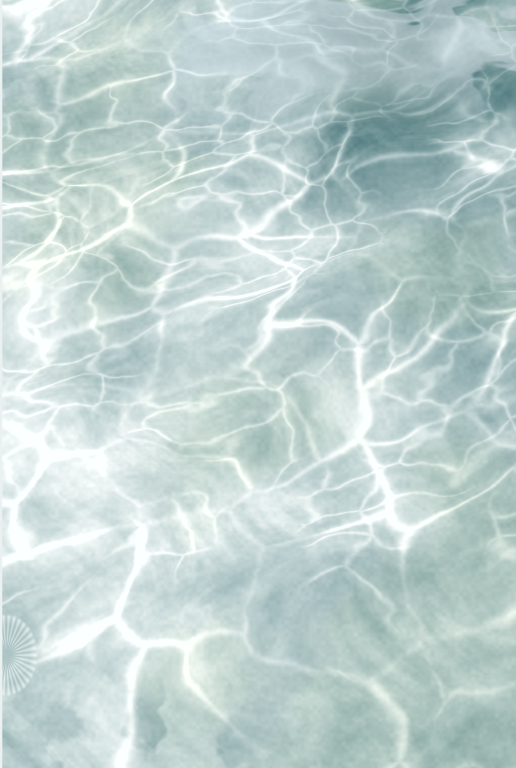
This texture is drawn by a Shadertoy shader. Its source:

```glsl
// Sunlit shallow water: pale teal ripples under a net of bright caustic lines.

const vec3 DEEP_TEAL = vec3(0.39, 0.54, 0.555);
const vec3 PALE_FOAM = vec3(0.93, 0.965, 0.96);
const vec3 SKY_SHEEN = vec3(0.74, 0.81, 0.83);
const vec3 GREEN_TINT = vec3(0.008, 0.010, -0.018);
const float BASE_TONE = 0.60;
const float CELL_DENSITY = 4.8;   // caustic cells per canvas height, at the bottom
const float FORESHORTEN = 1.15;   // how fast cells shrink toward the top
const float LINE_WIDTH = 0.024;
const float LINE_GAIN = 0.36;
const float GLOW_GAIN = 0.15;
const float WEB_GAIN = 0.20;
const float FIBRE_GAIN = 0.24;
const float MOTTLE_GAIN = 0.20;
const float GRAIN_GAIN = 0.08;

float hash(vec2 p) {
    vec3 q = fract(p.xyx * vec3(0.1031, 0.1030, 0.0973));
    q += dot(q, q.yzx + 33.33);
    return fract((q.x + q.y) * q.z);
}

vec2 hash2(vec2 p) {
    return vec2(hash(p), hash(p + 57.3));
}

float noise(vec2 p) {
    vec2 i = floor(p), f = fract(p);
    f = f * f * f * (f * (f * 6.0 - 15.0) + 10.0);
    return mix(mix(hash(i), hash(i + vec2(1, 0)), f.x),
               mix(hash(i + vec2(0, 1)), hash(i + vec2(1, 1)), f.x), f.y);
}

float fbm(vec2 p) {
    float sum = 0.0, amp = 0.53;
    for (int i = 0; i < 4; i++) {
        sum += amp * noise(p);
        p = mat2(0.8, 0.6, -0.6, 0.8) * p * 2.03 + 17.7;
        amp *= 0.5;
    }
    return sum;
}

vec2 warp(vec2 p) {
    return vec2(noise(p) + 0.3 * noise(p * 2.1), noise(p + 41.7) + 0.3 * noise(p * 2.1 + 12.0)) - 0.65;
}

// Distance to the nearest border between scattered cells
float cellBorder(vec2 p) {
    vec2 cell = floor(p), f = fract(p), nearest = vec2(0.0);
    float best = 9.0, border = 9.0;
    for (int y = -1; y <= 1; y++)
    for (int x = -1; x <= 1; x++) {
        vec2 g = vec2(x, y);
        vec2 r = g + 0.1 + 0.8 * hash2(cell + g) - f;
        if (dot(r, r) < best) { best = dot(r, r); nearest = r; }
    }
    for (int y = -2; y <= 2; y++)
    for (int x = -2; x <= 2; x++) {
        vec2 g = vec2(x, y);
        vec2 r = g + 0.1 + 0.8 * hash2(cell + g) - f;
        vec2 d = r - nearest;
        if (dot(d, d) > 1e-4) border = min(border, dot(0.5 * (r + nearest), normalize(d)));
    }
    return border;
}

float blob(vec2 p, vec2 centre, vec2 size) {
    vec2 d = (p - centre) / size;
    return exp(-dot(d, d));
}

void mainImage(out vec4 fragColor, in vec2 fragCoord) {
    vec2 uv = fragCoord / iResolution.y;
    vec2 frame = fragCoord / iResolution.xy;

    // Water surface seen at a slant
    vec2 water = vec2((uv.x - 0.34) * (1.0 + 0.8 * uv.y),
                      uv.y + FORESHORTEN * uv.y * uv.y) * CELL_DENSITY;
    water.y -= 0.3 * water.x;
    vec2 bend = warp(water * 0.9);
    vec2 flow = water + 0.65 * bend + 0.10 * warp(water * 3.0 + 9.0);

    // Broad light and shade
    float tone = BASE_TONE + 0.75 * (fbm(flow * 0.9 + 5.0) - 0.5);
    tone += 0.25 * blob(frame, vec2(0.0, 0.40), vec2(0.40, 0.15));
    tone += 0.14 * blob(frame, vec2(0.45, 0.60), vec2(0.22, 0.07));
    tone += 0.12 * blob(frame, vec2(0.2, 0.18), vec2(0.25, 0.14));
    float shade = blob(frame, vec2(0.92, 0.90), vec2(0.44, 0.17));
    tone -= shade * (0.38 + 1.1 * (fbm(flow * 0.8 + 30.0) - 0.45));
    float weed = blob(frame, vec2(0.27, 0.03), vec2(0.25, 0.07));
    tone -= 0.32 * weed * smoothstep(0.4, 0.55, fbm(uv * 16.0));

    // Caustic net, brightness varying along its lines
    float border = cellBorder(flow);
    float power = smoothstep(0.25, 0.75, noise(water * 1.1 + 3.0));
    float width = LINE_WIDTH * (0.7 + 1.1 * noise(water * 1.7 + 70.0)) * (1.0 + 0.5 * uv.y);
    float line = exp(-border * border / (width * width));
    float lit = (0.25 + 0.75 * power) * (1.0 - 0.5 * shade);
    tone += lit * (LINE_GAIN * line + GLOW_GAIN * exp(-border / 0.10));

    // Finer, fainter net
    float fine = cellBorder(water * 1.8 + 1.6 * bend + 0.3 * warp(water * 4.0) + 23.0);
    float fineLit = smoothstep(0.25, 0.7, noise(water * 1.4 + 8.0));
    tone += WEB_GAIN * fineLit * (exp(-fine * fine / 0.0025) + 0.5 * exp(-fine / 0.12) - 0.2);

    // Silky fibres, fanning between two slants
    vec2 drift = uv * CELL_DENSITY + 0.35 * bend;
    vec2 rising = mat2(0.8, -0.6, 0.6, 0.8) * drift;
    vec2 falling = mat2(0.6, 0.8, -0.8, 0.6) * drift;
    float fan = smoothstep(0.35, 0.65, noise(water * 0.9 + 60.0));
    float fibre = mix(fbm(rising * vec2(2.5, 11.0)), fbm(falling * vec2(2.5, 11.0) + 11.0), fan);
    tone += FIBRE_GAIN * (fibre - 0.5) * (0.5 + noise(water * 1.5 + 50.0));

    // Fine mottling and grain
    tone += MOTTLE_GAIN * (fbm((flow + drift) * vec2(4.0, 5.5)) - 0.5);
    tone += GRAIN_GAIN * (noise(uv * 190.0) - 0.5);

    // Small ribbed shell at the left edge
    vec2 shell = (uv - vec2(0.008, 0.147)) / vec2(0.042, 0.055);
    float ribs = 0.5 + 0.5 * cos(34.0 * atan(shell.y, shell.x + 0.001));
    float radius = length(shell);
    float shellTone = 0.5 + 0.35 * ribs * smoothstep(0.1, 0.4, radius) + 0.2 * smoothstep(0.7, 0.95, radius);
    tone = mix(tone, shellTone, 0.7 * smoothstep(1.0, 0.9, radius));

    // Colour, with flat sky reflections near the top
    vec3 colour = mix(DEEP_TEAL, PALE_FOAM, clamp(tone, -0.12, 1.1));
    colour += GREEN_TINT * smoothstep(0.4, 0.65, fbm(water * 0.6 + 90.0));
    float sheen = smoothstep(0.51, 0.55, fbm(vec2(uv.x * 5.0 + uv.y * 3.0, uv.y * 15.0) + 0.5 * bend));
    sheen *= smoothstep(0.80, 0.92, uv.y) * smoothstep(0.2, 0.45, frame.x);
    colour = mix(colour, SKY_SHEEN + 0.15 * (tone - 0.4), 0.75 * sheen);
    colour = mix(vec3(0.92, 0.94, 0.94), colour, smoothstep(0.002, 0.004, uv.x));
    fragColor = vec4(clamp(colour, 0.0, 1.0), 1.0);
}
```
